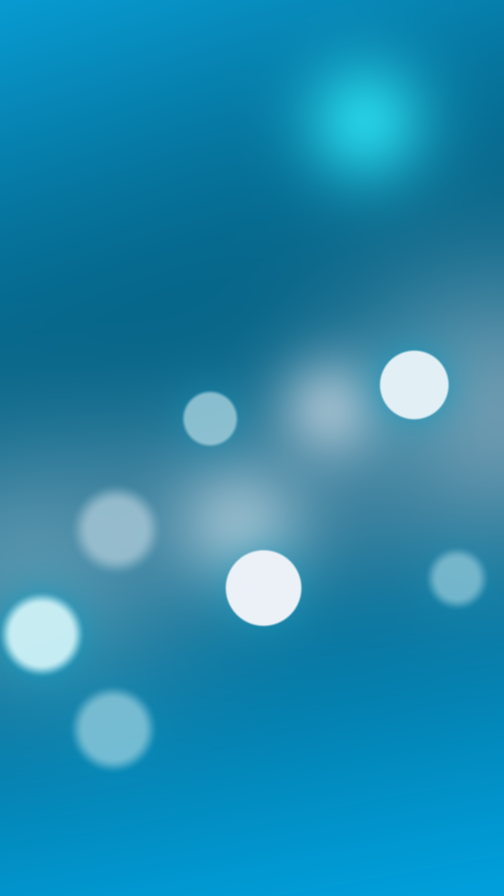
Reproduce this background procedurally as a WebGL 2 fragment shader.

```glsl
#version 300 es
precision highp float;
// Soft blue backdrop with out-of-focus lights: two diagonal gradients meet in
// a dark middle, Gaussian glows lay grey haze and cyan light over it, and a
// loop composites translucent discs, each with its own blur and cyan halo.

uniform vec2 u_resolution;
out vec4 outColor;

// Base colours; lengths are in canvas widths, the canvas is about 1.78 high.
const vec3 DEEP_BLUE = vec3(0.02, 0.395, 0.535);
const vec3 TOP_BLUE = vec3(0.03, 0.62, 0.84);
const vec3 BOTTOM_BLUE = vec3(0.00, 0.63, 0.87);
const vec3 HALO_CYAN = vec3(0.08, 0.62, 0.75);
const float TOP_SLANT = 0.32;
const float TOP_REACH = 0.80;
const float BOTTOM_SLANT = 0.18;
const float BOTTOM_REACH = 0.98;
const float HALO_WIDTH = 0.035;

// Glows: centre and Gaussian radii, then colour and strength.
const int GLOW_COUNT = 6;
const vec4 GLOW_SHAPE[GLOW_COUNT] = vec4[](
  vec4(0.98, 0.96, 0.30, 0.28),
  vec4(0.06, 0.66, 0.33, 0.25),
  vec4(0.50, 0.79, 0.31, 0.18),
  vec4(0.655, 0.965, 0.105, 0.105),
  vec4(0.475, 0.735, 0.125, 0.120),
  vec4(0.725, 1.537, 0.125, 0.125));
const vec4 GLOW_COLOR[GLOW_COUNT] = vec4[](
  vec4(0.54, 0.66, 0.73, 0.78),
  vec4(0.46, 0.64, 0.72, 0.72),
  vec4(0.42, 0.59, 0.68, 0.52),
  vec4(0.73, 0.80, 0.85, 0.75),
  vec4(0.70, 0.80, 0.85, 0.72),
  vec4(0.15, 0.82, 0.90, 0.95));

// Discs: centre, radius and edge blur, then colour and opacity.
const int DISC_COUNT = 7;
const vec4 DISC_SHAPE[DISC_COUNT] = vec4[](
  vec4(0.822, 1.014, 0.068, 0.003),
  vec4(0.417, 0.947, 0.053, 0.005),
  vec4(0.231, 0.727, 0.074, 0.020),
  vec4(0.523, 0.611, 0.075, 0.003),
  vec4(0.907, 0.630, 0.052, 0.014),
  vec4(0.083, 0.519, 0.073, 0.014),
  vec4(0.225, 0.331, 0.074, 0.016));
const vec4 DISC_COLOR[DISC_COUNT] = vec4[](
  vec4(0.90, 0.95, 0.97, 0.98),
  vec4(0.64, 0.81, 0.86, 0.80),
  vec4(0.70, 0.81, 0.86, 0.72),
  vec4(0.93, 0.95, 0.97, 0.99),
  vec4(0.60, 0.80, 0.86, 0.70),
  vec4(0.82, 0.95, 0.97, 0.94),
  vec4(0.60, 0.81, 0.87, 0.74));
const float DISC_HALO[DISC_COUNT] = float[](0.42, 0.22, 0.0, 0.28, 0.15, 0.55, 0.12);

// Diagonal light from the upper left and the lower right.
vec3 baseGradient(vec2 p, float height) {
  float topDepth = height - p.y + TOP_SLANT * p.x;
  float bottomDepth = p.y + BOTTOM_SLANT * (1.0 - p.x);
  float topLight = 1.0 - smoothstep(-0.35, TOP_REACH, topDepth);
  float bottomLight = 1.0 - smoothstep(-0.25, BOTTOM_REACH, bottomDepth);
  vec3 color = mix(DEEP_BLUE, TOP_BLUE, min(topLight * 1.2, 1.0));
  return mix(color, BOTTOM_BLUE, min(bottomLight * 1.1, 1.0));
}

float gaussian(vec2 offset, vec2 radii) {
  vec2 q = offset / radii;
  return exp(-dot(q, q));
}

void main() {
  vec2 p = gl_FragCoord.xy / u_resolution.x;
  float pixel = 1.0 / u_resolution.x;
  vec3 color = baseGradient(p, u_resolution.y / u_resolution.x);

  // Haze and blurred lights
  for (int i = 0; i < GLOW_COUNT; i++) {
    float glow = gaussian(p - GLOW_SHAPE[i].xy, GLOW_SHAPE[i].zw);
    color = mix(color, GLOW_COLOR[i].rgb, glow * GLOW_COLOR[i].a);
  }

  // Discs over their halos
  for (int i = 0; i < DISC_COUNT; i++) {
    float edge = distance(p, DISC_SHAPE[i].xy) - DISC_SHAPE[i].z;
    float blur = max(DISC_SHAPE[i].w, pixel);
    float halo = exp(-max(edge, 0.0) / HALO_WIDTH) * DISC_HALO[i];
    float cover = 1.0 - smoothstep(-blur, blur, edge);
    color = mix(color, HALO_CYAN, halo);
    color = mix(color, DISC_COLOR[i].rgb, cover * DISC_COLOR[i].a);
  }

  outColor = vec4(color, 1.0);
}
```
